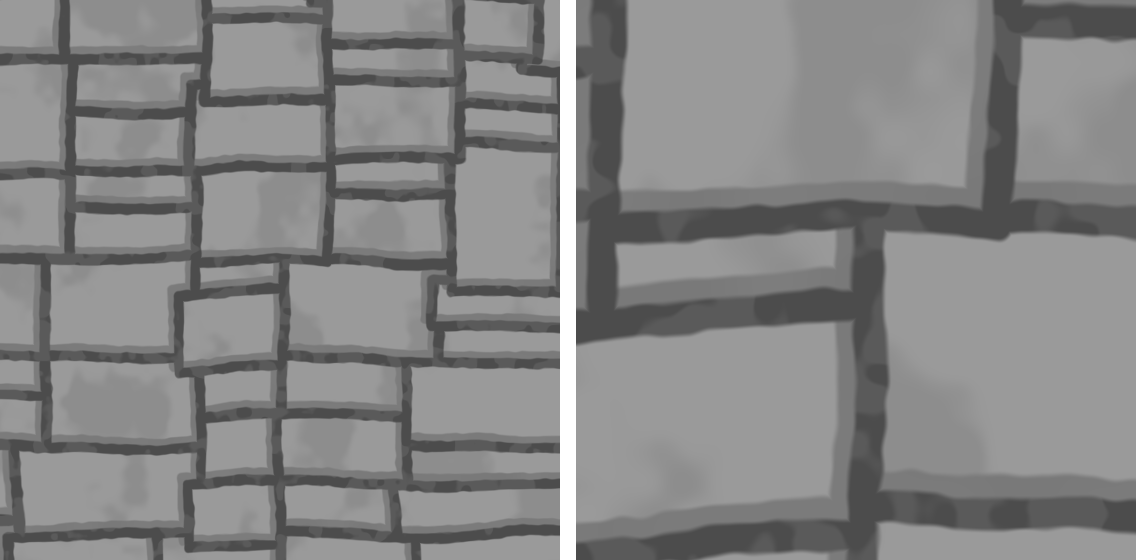
Left: the whole. Right: its middle third, enlarged.
A Shadertoy shader for this texture:

```glsl
// Irregular grey stone paving: overlapping blocks with dark mortar joints.
// A jittered pinwheel grid gives rectangles; some are split, some grow over
// their neighbours. The joints, shifted up-left, shade each block's edge.

const vec2  CELL         = vec2(0.232, 0.166);   // mean block size
const float JITTER       = 0.25;                 // wall offset, in cells
const float SPLIT_HEIGHT = 0.150;                // taller blocks may split
const float SPLIT_CHANCE = 0.50;
const float GROW_CHANCE  = 0.40;
const vec2  GROW_RANGE   = vec2(0.018, 0.036);
const float JOINT_HALF   = 0.0094;
const vec2  SHADE_SHIFT  = vec2(0.0105, -0.0125);
const float SOFTNESS     = 0.0020;
const vec2  LAYOUT_SEED  = vec2(3.17, 5.43);

const vec3 STONE        = vec3(0.602);
const vec3 STONE_BLOTCH = vec3(0.553);
const vec3 SHADED_EDGE  = vec3(0.482);
const vec3 MORTAR       = vec3(0.298);
const vec3 MORTAR_PATCH = vec3(0.352);

vec2 hash2(vec2 p) {
    vec3 q = fract(p.xyx * vec3(0.1031, 0.1030, 0.0973));
    q += dot(q, q.yzx + 33.33);
    return fract((q.xx + q.yz) * q.zy);
}

// Smooth value noise, two independent channels
vec2 noise2(vec2 p) {
    vec2 i = floor(p), f = fract(p);
    f = f * f * (3.0 - 2.0 * f);
    return mix(mix(hash2(i), hash2(i + vec2(1, 0)), f.x),
               mix(hash2(i + vec2(0, 1)), hash2(i + vec2(1, 1)), f.x), f.y);
}

// Hand-cut wobble: slow tilt, medium bend, fine roughness
vec2 warp(vec2 p) {
    return p + 0.019 * (noise2(p * 4.0 + 11.0) - 0.5)
             + 0.006 * (noise2(p * 14.0 + 37.0) - 0.5)
             + 0.003 * (noise2(p * 75.0 + 71.0) - 0.5);
}

float boxDistance(vec2 p, vec2 lo, vec2 hi) {
    vec2 d = max(lo - p, p - hi);
    return length(max(d, 0.0)) + min(max(d.x, d.y), 0.0);
}

vec2 gridVertex(vec2 v) {
    return (v + JITTER * (2.0 * hash2(v + 40.0) - 1.0)) * CELL;
}

// Pinwheel rectangle: walls run straight through alternate vertices
void cellRect(vec2 c, out vec2 lo, out vec2 hi) {
    vec2 a = gridVertex(c), b = gridVertex(c + vec2(1, 0));
    vec2 d = gridVertex(c + vec2(0, 1)), e = gridVertex(c + 1.0);
    bool even = mod(c.x + c.y, 2.0) < 0.5;
    lo = even ? vec2(d.x, a.y) : vec2(a.x, b.y);
    hi = even ? vec2(b.x, e.y) : vec2(e.x, d.y);
}

// Returns (distance to the visible block edge, rank of the block)
vec2 blocks(vec2 p) {
    float dist[18];
    float rank[18];
    vec2 home = floor(p / CELL);
    float top = -1.0, edge = 0.0;

    // Find the highest ranked block that covers the point
    for (int k = 0; k < 18; k++) {
        int n = k / 2;
        bool upper = k % 2 == 1;
        vec2 c = home + vec2(n % 3 - 1, n / 3 - 1);
        vec2 lo, hi;
        cellRect(c, lo, hi);
        vec2 choice = hash2(c + 91.0);
        bool split = hi.y - lo.y > SPLIT_HEIGHT && choice.x < SPLIT_CHANCE;
        float middle = mix(lo.y, hi.y, mix(0.42, 0.58, choice.y));
        if (split && upper) lo.y = middle;
        if (split && !upper) hi.y = middle;

        vec2 seed = c + (upper ? 157.0 : 213.0);
        vec2 grows = step(hash2(seed + 19.0), vec2(GROW_CHANCE));
        lo -= grows * mix(GROW_RANGE.xx, GROW_RANGE.yy, hash2(seed + 53.0));
        rank[k] = hash2(seed).x;
        dist[k] = upper && !split ? 1.0 : boxDistance(p, lo, hi);
        if (dist[k] < 0.0 && rank[k] > top) {
            top = rank[k];
            edge = -dist[k];
        }
    }
    // Blocks lying above it also cut its outline
    for (int k = 0; k < 18; k++)
        if (rank[k] > top) edge = min(edge, dist[k]);
    return vec2(edge, top);
}

float jointMask(float edge) {
    float soft = max(SOFTNESS, 0.75 / iResolution.y);
    return 1.0 - smoothstep(JOINT_HALF - soft, JOINT_HALF + soft, edge);
}

void mainImage(out vec4 fragColor, in vec2 fragCoord) {
    vec2 p = fragCoord / iResolution.y;
    vec2 q = warp(p) + LAYOUT_SEED;
    vec2 block = blocks(q);
    float joint = jointMask(block.x);
    float shade = jointMask(blocks(q + SHADE_SHIFT).x);

    // Ragged, soft blotches, different on each block
    vec2 s = p + 17.0 * block.y;
    float stain = 0.60 * noise2(s * vec2(9.0, 7.0)).x
                + 0.28 * noise2(s * vec2(22.0, 17.0)).y
                + 0.12 * noise2(s * 48.0).x;
    vec3 color = mix(STONE, STONE_BLOTCH, smoothstep(0.56, 0.70, stain));

    // Shaded right and lower edges, then mottled mortar
    color = mix(color, SHADED_EDGE + 0.02 * (noise2(p * 20.0).x - 0.5), shade);
    float mottle = 0.62 * noise2(p * 30.0 + 5.0).x + 0.38 * noise2(p * 72.0).y;
    vec3 mortar = mix(MORTAR, MORTAR_PATCH, smoothstep(0.51, 0.60, mottle));
    fragColor = vec4(mix(color, mortar, joint), 1.0);
}
```
